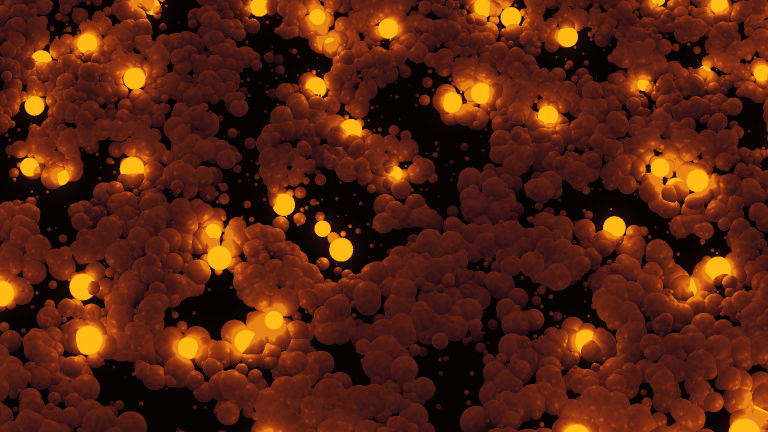
Reproduce this background procedurally as a Shadertoy shader.

```glsl
const float PERSPECTIVE = 0.8;
const float TILT = 0.5;
const float LIGHT_CELL = 0.25;
const float RELIEF = 0.12;

struct Hit {
    float depth;
    vec3 normal;
    float tone;
    float emission;
};

vec4 hash4(vec2 p) {
    vec4 q = fract(p.xyxy * vec4(0.1031, 0.1030, 0.0973, 0.1099));
    q += dot(q, q.wzxy + 33.33);
    return fract((q.xxyz + q.yzzw) * q.zywx);
}

float noise(vec2 p) {
    vec2 i = floor(p), f = fract(p);
    f = f * f * (3.0 - 2.0 * f);
    float low = mix(hash4(i).x, hash4(i + vec2(1, 0)).x, f.x);
    float high = mix(hash4(i + vec2(0, 1)).x, hash4(i + vec2(1, 1)).x, f.x);
    return mix(low, high, f.y);
}

float density(vec2 g) {
    return 0.62 * noise(g * 6.0 + 17.0) + 0.38 * noise(g * 13.0 + 41.0);
}

// Receding ground plane: features shrink toward the top
vec2 toPlane(vec2 p) {
    return vec2(p.x * (1.0 + PERSPECTIVE * p.y), p.y + 0.5 * PERSPECTIVE * p.y * p.y);
}

float planeScale(vec2 g) {
    return sqrt(max(1.0 + 2.0 * PERSPECTIVE * g.y, 0.1));
}

vec2 toScreen(vec2 g) {
    float s = planeScale(g);
    return vec2(g.x / s, (s - 1.0) / PERSPECTIVE);
}

void addSphere(inout Hit hit, vec2 offset, float radius, float depth, float tone, float emission) {
    float rise = sqrt(max(radius * radius - dot(offset, offset), 0.0));
    if (depth + rise > hit.depth)
        hit = Hit(depth + rise, vec3(offset, rise) / radius, tone, emission);
}

void addGrains(inout Hit hit, vec2 p, float cell, vec2 radii, vec2 crowd, float lift, float seed) {
    vec2 base = floor(toPlane(p) / cell);
    for (int k = 0; k < 9; k++) {
        vec2 id = base + vec2(k % 3 - 1, k / 3 - 1);
        vec4 rnd = hash4(id + seed);
        vec2 g = (id + rnd.xy) * cell;
        vec2 center = toScreen(g);
        float radius = mix(radii.x, radii.y, rnd.z) / planeScale(g);
        vec2 offset = p - center;
        if (dot(offset, offset) > radius * radius) continue;
        float d = density(g);
        if (rnd.w > smoothstep(crowd.x, crowd.y, d)) continue;
        float depth = RELIEF * d + lift * fract(rnd.w * 31.0) - TILT * center.y;
        addSphere(hit, offset, radius, depth, fract(rnd.z * 47.0), 0.0);
    }
}

// Plane position, screen radius and depth; radius is zero for an empty cell
vec4 emitter(vec2 id) {
    vec4 rnd = hash4(id + 211.0);
    vec2 g = (id + rnd.xy) * LIGHT_CELL;
    float radius = step(rnd.w, 0.68) * mix(0.024, 0.043, rnd.z) / planeScale(g);
    float depth = RELIEF * density(g) + 0.025 + 0.045 * fract(rnd.z * 29.0);
    return vec4(g, radius, depth - TILT * toScreen(g).y);
}

// Red carries the heat; green catches up only when very hot
vec3 emberColor(float heat) {
    float h = clamp(heat, 0.0, 1.0);
    return vec3(h, 0.33 * h + 0.4 * pow(h, 6.0), 0.075 * smoothstep(0.0, 0.2, h));
}

vec3 scene(vec2 p) {
    Hit hit = Hit(-9.0, vec3(0, 0, 1), 0.0, 0.0);
    vec2 plane = toPlane(p);
    for (int i = 0; i < 4; i++)
        addGrains(hit, p, 0.075, vec2(0.020, 0.042), vec2(0.34, 0.46), 0.05, 37.0 * float(i));
    addGrains(hit, p, 0.045, vec2(0.007, 0.021), vec2(0.10, 0.60), 0.05, 173.0);
    addGrains(hit, p, 0.035, vec2(0.002, 0.007), vec2(-0.2, 0.9), 0.06, 307.0);

    vec2 base = floor(plane / LIGHT_CELL);
    for (int k = 0; k < 9; k++) {
        vec4 e = emitter(base + vec2(k % 3 - 1, k / 3 - 1));
        vec2 offset = p - toScreen(e.xy);
        if (dot(offset, offset) < e.z * e.z) addSphere(hit, offset, e.z, e.w, 0.0, 1.0);
    }

    // Scuffed surface catches the nearby lights
    vec2 scuff = vec2(noise(p * 95.0), noise(p * 95.0 + 53.0)) - 0.5;
    vec3 n = normalize(hit.normal + vec3(0.35 * scuff, 0.0));
    float warm = 0.0, sparkle = 0.0, bloom = 0.0;
    for (int k = 0; k < 9; k++) {
        vec4 e = emitter(base + vec2(k % 3 - 1, k / 3 - 1));
        if (e.z == 0.0) continue;
        vec2 center = toScreen(e.xy);
        float fade = max(1.0 - length(plane - e.xy) / LIGHT_CELL, 0.0);
        float gap = max(length(p - center) - e.z, 0.0);
        vec3 toLight = normalize(vec3(center, e.w + 0.03) - vec3(p, hit.depth));
        float diffuse = max(0.4 + 0.6 * dot(n, toLight), 0.0);
        warm += fade * fade * diffuse * (0.42 + 0.5 * exp(-gap / 0.025));
        sparkle += fade * pow(max(dot(n, normalize(toLight + vec3(0, 0, 1))), 0.0), 60.0);
        bloom += fade * 0.14 * exp(-gap / 0.018);
    }
    if (hit.depth < -8.0) return emberColor(0.025 + bloom);
    if (hit.emission > 0.0) return emberColor(mix(0.88, 1.0, smoothstep(0.0, 0.5, hit.normal.z)));

    float height = hit.depth + TILT * p.y - RELIEF * density(plane);
    float openness = mix(0.5, 1.1, smoothstep(-0.01, 0.06, height));
    float rim = pow(1.0 - hit.normal.z, 3.0);
    float ambient = 0.22 + 0.07 * n.y + 0.10 * rim + 0.06 * hit.tone;
    ambient += 0.06 * (noise(p * 150.0) - 0.5);
    return emberColor(min(openness * (ambient + warm) + 0.3 * sparkle + bloom, 0.9));
}

void mainImage(out vec4 fragColor, in vec2 fragCoord) {
    vec3 color = vec3(0.0);
    // Four samples smooth the silhouettes
    for (int k = 0; k < 4; k++) {
        vec2 jitter = 0.5 * vec2(k % 2, k / 2) - 0.25;
        color += scene((fragCoord + jitter - vec2(0.5 * iResolution.x, 0.0)) / iResolution.y);
    }
    fragColor = vec4(color / 4.0, 1.0);
}
```
